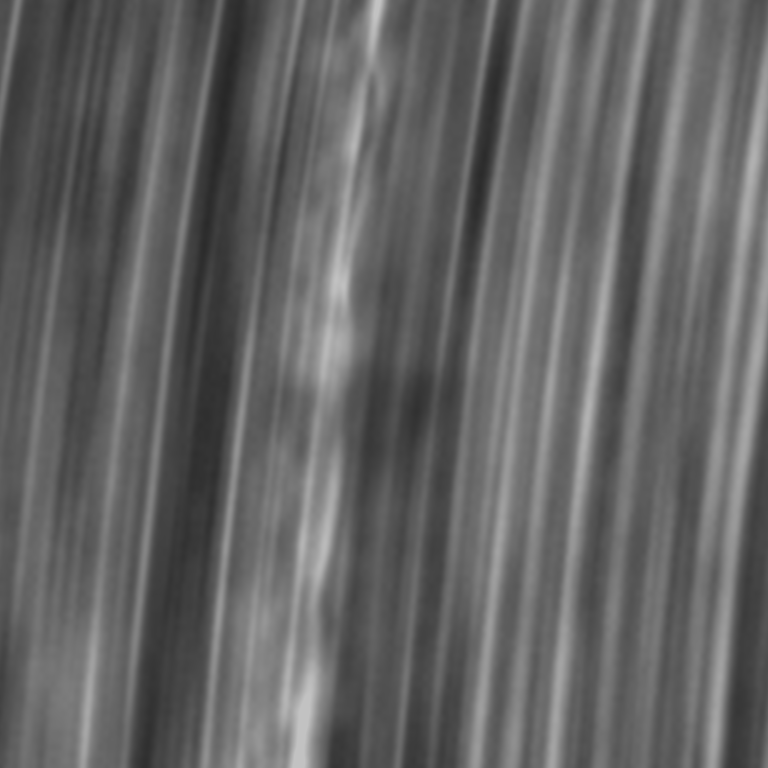
Reproduce this texture procedurally as a WebGL 1 fragment shader.

```glsl
precision highp float;

uniform vec2 u_resolution;

const int RIDGE_COUNT = 22;
const float RIDGE_SPACING = 0.052;
const float LEFT_EDGE = -0.13;

float hash(vec2 cell) {
  vec3 q = fract(cell.xyx * 0.1031);
  q += dot(q, q.yzx + 33.33);
  return fract((q.x + q.y) * q.z);
}

// Smooth value noise, centred on zero
float noise(vec2 p) {
  vec2 cell = floor(p);
  vec2 f = fract(p);
  f = f * f * (3.0 - 2.0 * f);
  float low = mix(hash(cell), hash(cell + vec2(1.0, 0.0)), f.x);
  float high = mix(hash(cell + vec2(0.0, 1.0)), hash(cell + vec2(1.0)), f.x);
  return mix(low, high, f.y) - 0.5;
}

float bump(float distance, float width) {
  float t = distance / width;
  return exp(-t * t);
}

// Straightens the gently bowed grain: x runs across it, y along it
vec2 grainSpace(vec2 p) {
  return vec2(p.x - 0.085 * p.y - 0.04 * p.y * p.y, p.y);
}

// Long soft bands, from broad to hair-fine
float streaks(vec2 g) {
  float broad = noise(vec2(g.x * 13.0 + 40.0, g.y * 1.6));
  float medium = noise(vec2(g.x * 37.0 + 90.0, g.y * 2.4));
  float fine = noise(vec2(g.x * 95.0 + 150.0, g.y * 3.5));
  return 0.19 * broad + 0.18 * medium + 0.095 * fine;
}

// Bright raised lines: sparse and thin on the left, broad on the right
float ridges(vec2 g) {
  float total = 0.0;
  float rightSide = smoothstep(0.52, 0.62, g.x);
  for (int i = 0; i < RIDGE_COUNT; i++) {
    float id = float(i);
    float jitter = hash(vec2(id, 7.0)) - 0.5;
    float centre = LEFT_EDGE + (id + 0.5 + 0.6 * jitter) * RIDGE_SPACING;
    centre += 0.004 * noise(vec2(id * 9.0, g.y * 3.0));
    float width = mix(0.007, 0.012, rightSide) * mix(0.75, 1.25, hash(vec2(id, 19.0)));
    float chance = hash(vec2(id, 31.0));
    float leftStrength = 0.03 + 0.21 * smoothstep(0.35, 0.75, chance);
    float strength = mix(leftStrength, 0.16 + 0.12 * chance, rightSide);
    strength *= 1.0 + 0.7 * noise(vec2(id * 5.0 + 3.0, g.y * 4.0));
    total += strength * bump(g.x - centre, width);
  }
  return total * (1.0 - 0.7 * bump(g.x - 0.44, 0.1));
}

// Ragged winding seam with blotchy flakes beside it
float seam(vec2 g) {
  float wander = 0.032 * noise(vec2(3.0, g.y * 5.0)) + 0.016 * noise(vec2(8.0, g.y * 14.0));
  float d = g.x - 0.385 - wander;
  float width = 0.01 + 0.006 * noise(vec2(12.0, g.y * 8.0));
  float crest = bump(d, width) * (0.19 + 0.16 * noise(vec2(21.0, g.y * 7.0)));
  float flakes = noise(vec2(g.x * 30.0, g.y * 11.0)) + 0.5 * noise(vec2(g.x * 55.0, g.y * 27.0));
  return crest + (0.02 + 0.25 * flakes) * bump(d + 0.02, 0.065);
}

// Share of light left by the troughs, the seam's shadow and a cross smudge
float shade(vec2 p, vec2 g) {
  float light = 1.0 - 0.36 * bump(g.x - 0.18, 0.045);
  light *= 1.0 - 0.3 * bump(g.x - 0.95, 0.025);
  light *= 1.0 - 0.28 * bump(g.x + 0.08, 0.07);
  light *= 1.0 - 0.17 * bump(g.x - 0.49, 0.07);
  light *= 1.0 - 0.27 * bump(g.x - 0.435, 0.035) * bump(g.y - 0.5, 0.3);
  vec2 offset = p - vec2(0.53, 0.45);
  offset += 0.06 * vec2(noise(p * 14.0), noise(p * 14.0 + 50.0));
  return light * (1.0 - 0.26 * bump(offset.x, 0.09) * bump(offset.y, 0.05));
}

// Faint unevenness over the whole surface
float mottling(vec2 p, vec2 g) {
  float patches = noise(vec2(g.x * 22.0 + 70.0, g.y * 8.0));
  float blots = noise(vec2(g.x * 45.0 + 30.0, g.y * 24.0));
  float specks = noise(p * vec2(130.0, 110.0));
  return 0.075 * patches + 0.035 * blots + 0.02 * specks;
}

void main() {
  vec2 p = gl_FragCoord.xy / u_resolution.y;
  vec2 g = grainSpace(p);
  float surface = 0.385 + streaks(g) + ridges(g) + seam(g) + mottling(p, g);
  float grey = surface * shade(p, g);
  gl_FragColor = vec4(vec3(clamp(grey, 0.12, 0.76)), 1.0);
}
```
